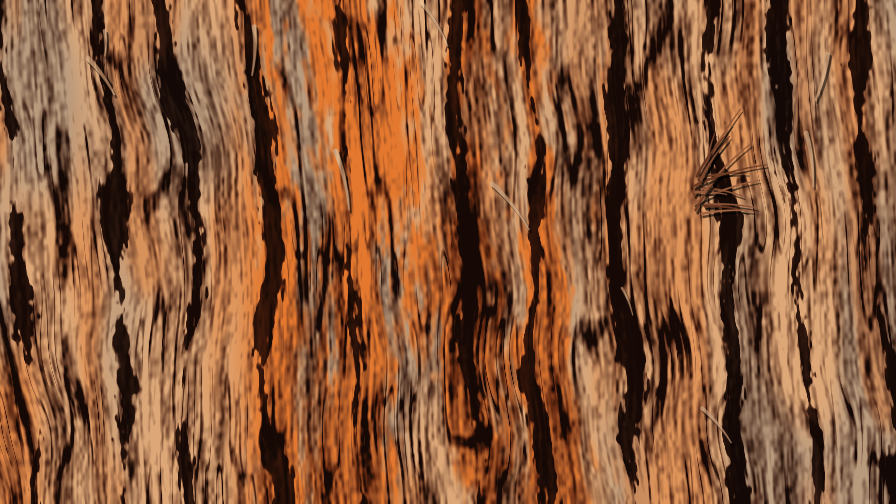
Give the GLSL for this texture, as a Shadertoy shader.

```glsl
const vec3 SHADOW = vec3(0.085, 0.035, 0.02);
const vec3 BROWN = vec3(0.35, 0.21, 0.14);
const vec3 TAN = vec3(0.58, 0.42, 0.31);
const vec3 PALE = vec3(0.84, 0.67, 0.51);
const vec3 RUST_DARK = vec3(0.40, 0.16, 0.06);
const vec3 RUST = vec3(0.62, 0.32, 0.15);
const vec3 ORANGE = vec3(0.89, 0.47, 0.18);
const vec3 GREY_TINT = vec3(0.86, 0.90, 0.96);
const float SLANT = 0.045;
const float FISSURE_SPACING = 0.17;
const float RELIEF_STEP = 0.003;
const int SPLINTERS = 10;
const int TUFT_STRANDS = 16;
const vec2 TUFT_ROOT = vec2(1.39, 0.62);

float hash(vec2 p) {
    vec3 q = fract(vec3(p.xyx) * 0.1031);
    q += dot(q, q.yzx + 33.33);
    return fract((q.x + q.y) * q.z);
}

float noise(vec2 p) {
    vec2 i = floor(p), f = fract(p);
    f = f * f * (3.0 - 2.0 * f);
    return mix(mix(hash(i), hash(i + vec2(1, 0)), f.x),
               mix(hash(i + vec2(0, 1)), hash(i + vec2(1, 1)), f.x), f.y);
}

// Long grain at several widths, broken into flakes by the finest layer
float fibres(vec2 q) {
    return 0.22 * noise(q * vec2(24.0, 2.5))
         + 0.22 * noise(q * vec2(58.0, 5.0) + 17.0)
         + 0.22 * noise(q * vec2(120.0, 11.0) + 41.0)
         + 0.18 * noise(q * vec2(230.0, 22.0) + 73.0)
         + 0.16 * noise(q * vec2(150.0, 75.0) + 29.0);
}

// x: depth of the nearest fissure, y: inner bark exposed on its right bank
vec2 fissures(vec2 q) {
    float ragged = 0.022 * (noise(q * vec2(40.0, 9.0)) - 0.5)
                 + 0.018 * (noise(q * vec2(110.0, 24.0)) - 0.5)
                 + 0.012 * (noise(q * vec2(200.0, 70.0)) - 0.5);
    float cell = floor(q.x / FISSURE_SPACING);
    vec2 result = vec2(0.0);
    for (int i = -1; i <= 1; i++) {
        float id = cell + float(i);
        float centre = (id + 0.25 + 0.5 * hash(vec2(id, 5.0))) * FISSURE_SPACING;
        centre += 0.04 * (noise(vec2(id * 7.3, q.y * 4.0)) - 0.5);
        float width = 0.026 * noise(vec2(id * 3.7 + 9.0, q.y * 5.0)) - 0.002;
        float d = q.x - centre;
        float depth = 1.0 - smoothstep(-0.003, 0.003, abs(d) + ragged - width);
        float bank = exp(-abs(d) / (d > 0.0 ? 0.05 : 0.02));
        result = max(result, vec2(depth, bank));
    }
    return result;
}

// Thin dark splits that open only in patches
float splits(vec2 q, vec2 scale, float seed) {
    float line = abs(noise(q * scale + seed) - 0.5);
    float patchy = smoothstep(0.42, 0.66, noise(q * vec2(16.0, 6.0) + seed * 3.0));
    return (1.0 - smoothstep(0.02, 0.11, line)) * patchy;
}

// Tapered strand from a to b, bowed sideways
float strand(vec2 p, vec2 a, vec2 b, float width) {
    vec2 ab = b - a;
    float t = clamp(dot(p - a, ab) / dot(ab, ab), 0.0, 1.0);
    vec2 bow = vec2(-ab.y, ab.x) * 0.16 * t * (1.0 - t);
    float d = length(p - a - ab * t - bow) - width * (1.0 - 0.7 * t);
    return 1.0 - smoothstep(-0.0012, 0.0018, d);
}

// Lays one lit strand and its cast shadow over the bark
vec3 layStrand(vec3 col, vec2 p, vec2 a, vec2 b, float width, vec3 tint) {
    col *= 1.0 - 0.6 * strand(p - vec2(0.004, -0.006), a, b, width);
    return mix(col, tint, strand(p, a, b, width));
}

vec3 ramp(float t, vec3 low, vec3 mid, vec3 high) {
    vec3 col = mix(SHADOW, low, clamp((t - 0.08) / 0.24, 0.0, 1.0));
    col = mix(col, mid, clamp((t - 0.32) / 0.24, 0.0, 1.0));
    return mix(col, high, clamp((t - 0.56) / 0.36, 0.0, 1.0));
}

void mainImage(out vec4 fragColor, in vec2 fragCoord) {
    vec2 p = fragCoord / iResolution.y;

    // Grain leaning and wandering down the trunk
    vec2 q = p + vec2(SLANT * p.y, 0.0);
    q.x += 0.05 * (noise(p * vec2(2.5, 2.0)) - 0.5) + 0.02 * (noise(p * vec2(9.0, 7.0)) - 0.5);

    // Relief lit from the upper left
    vec2 slope = vec2(RELIEF_STEP, -0.6 * RELIEF_STEP);
    float light = fibres(q + slope) - fibres(q - slope);
    vec2 fissure = fissures(q);
    float weather = noise(q * vec2(9.0, 1.8) + 30.0);
    float tone = 0.67 + 1.9 * (fibres(q) - 0.5) + 1.1 * light + 0.28 * (weather - 0.5);
    tone -= 0.55 * splits(q, vec2(40.0, 4.0), 5.0) + 0.4 * splits(q, vec2(85.0, 7.0), 23.0);
    tone *= 1.0 - 0.86 * fissure.x;

    // Grey weathered surface and orange inner bark
    vec3 outer = ramp(tone, BROWN, TAN, PALE);
    float grey = noise(q * vec2(8.0, 2.5) + 90.0);
    outer *= mix(vec3(1.03, 0.98, 0.92), GREY_TINT, smoothstep(0.4, 0.75, grey));
    vec3 inner = ramp(tone + 0.03, RUST_DARK, RUST, ORANGE);
    float heart = smoothstep(0.42, 0.54, p.x) * (1.0 - smoothstep(1.12, 1.28, p.x));
    heart = max(heart, 0.7 * (1.0 - smoothstep(0.03, 0.12, p.x)) * (1.0 - smoothstep(0.2, 0.4, p.y)));
    float bare = 0.5 * noise(q * vec2(16.0, 2.6) + 11.0) + 0.25 * noise(q * vec2(60.0, 12.0))
               + 0.15 * noise(q * vec2(130.0, 40.0)) + 0.5 * fissure.y
               + 0.16 * (1.0 - smoothstep(0.55, 0.95, p.x));
    float stain = 0.4 * smoothstep(0.5, 0.8, noise(q * vec2(20.0, 4.0) + 51.0));
    vec3 col = mix(outer, inner, max(heart * smoothstep(0.54, 0.74, bare), stain));

    // Loose splinters
    for (int i = 0; i < SPLINTERS; i++) {
        float n = float(i);
        vec2 a = vec2((n + hash(vec2(n, 1.0))) * 1.8 / float(SPLINTERS), hash(vec2(n, 2.0)));
        float angle = mix(-1.9, -0.6, hash(vec2(n, 3.0)));
        vec2 b = a + mix(0.04, 0.13, hash(vec2(n, 4.0))) * vec2(cos(angle), sin(angle));
        col = layStrand(col, p, a, b, mix(0.002, 0.005, hash(vec2(n, 6.0))), mix(TAN, PALE, tone));
    }

    // Frayed tuft
    for (int i = 0; i < TUFT_STRANDS; i++) {
        float n = float(i) + 50.0;
        float angle = mix(-0.3, 1.5, hash(vec2(n, 1.0)));
        vec2 a = TUFT_ROOT + vec2(0.03, 0.09) * (vec2(hash(vec2(n, 2.0)), hash(vec2(n, 3.0))) - 0.5);
        vec2 b = a + mix(0.06, 0.15, hash(vec2(n, 4.0))) * vec2(cos(angle), sin(angle));
        col = layStrand(col, p, a, b, 0.0024, mix(BROWN, TAN, hash(vec2(n, 5.0))) * vec3(1.1, 0.95, 0.85));
    }

    fragColor = vec4(clamp(col, 0.0, 1.0), 1.0);
}
```
